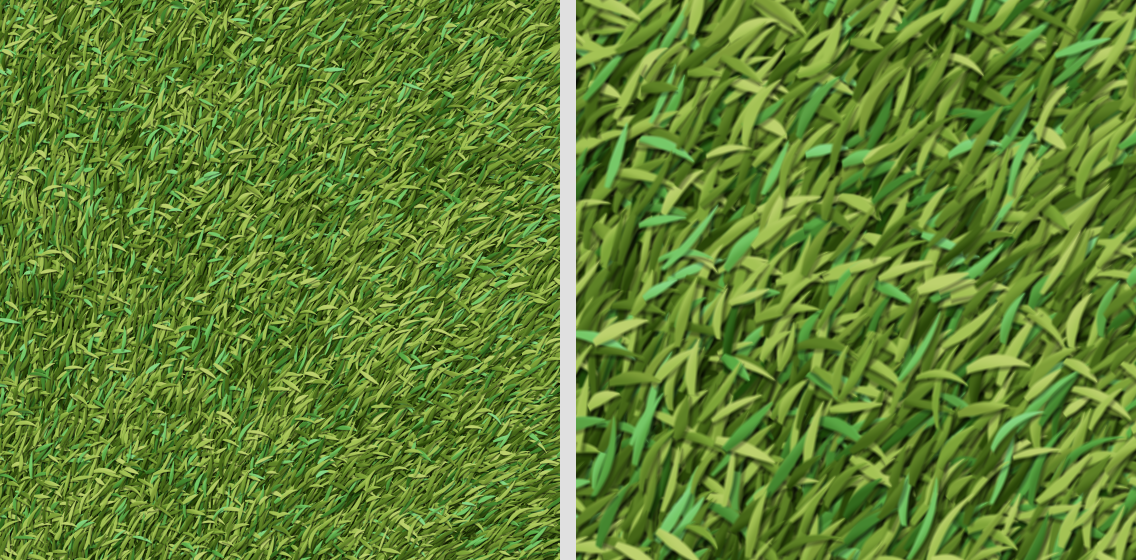
Left, the full canvas; right, a detail of the centre.
This texture is drawn by a WebGL 2 fragment shader. Its source:

```glsl
#version 300 es
precision highp float;
// Dense meadow grass seen from above: overlapping curved blades with soft shadows.

uniform vec2 u_resolution;
out vec4 outColor;

const int   LAYERS       = 24;
const float CELL         = 0.034;               // grid spacing, one blade per cell and layer
const vec2  HALF_LENGTH  = vec2(0.014, 0.029);  // shortest, longest
const vec2  HALF_WIDTH   = vec2(0.0021, 0.0040);
const float LEAN_LEFT    = 1.32;                // growth angle at the left edge
const float LEAN_RIGHT   = 0.68;                // growth angle at the right edge
const float LEAN_SPREAD  = 0.75;
const float FOLDED_SHARE = 0.27;                // short, pale blades lying flat
const float COOL_SHARE   = 0.20;
const float SHADOW       = 0.33;
const float SHADOW_SHIFT = 0.0024;
const float TONE_BIAS    = 0.11;
const float SOFTNESS     = 0.0013;

const vec3 DEEP   = vec3(0.16, 0.27, 0.03);
const vec3 DARK   = vec3(0.27, 0.40, 0.09);
const vec3 MID    = vec3(0.37, 0.51, 0.15);
const vec3 OLIVE  = vec3(0.50, 0.61, 0.22);
const vec3 FRESH  = vec3(0.49, 0.65, 0.22);
const vec3 PALE   = vec3(0.64, 0.76, 0.33);
const vec3 GLEAM  = vec3(0.74, 0.82, 0.43);
const vec3 COOL_TINT = vec3(0.72, 1.03, 1.22);

// Integer hash giving three values in 0..1
vec3 hash3(ivec3 key) {
    uvec3 v = uvec3(key) * 1664525u + 1013904223u;
    v.x += v.y * v.z; v.y += v.z * v.x; v.z += v.x * v.y;
    v ^= v >> 16u;
    v.x += v.y * v.z; v.y += v.z * v.x; v.z += v.x * v.y;
    return vec3(v >> 8u) / 16777216.0;
}

float valueNoise(vec2 p) {
    ivec2 i = ivec2(floor(p));
    vec2 f = fract(p);
    f = f * f * (3.0 - 2.0 * f);
    float a = hash3(ivec3(i, 91)).x;
    float b = hash3(ivec3(i + ivec2(1, 0), 91)).x;
    float c = hash3(ivec3(i + ivec2(0, 1), 91)).x;
    float d = hash3(ivec3(i + ivec2(1, 1), 91)).x;
    return mix(mix(a, b, f.x), mix(c, d, f.x), f.y);
}

// Colour ramp from shaded to sunlit grass
vec3 grassColor(float tone, float warmth) {
    vec3 c = mix(DEEP, DARK, smoothstep(0.06, 0.22, tone));
    c = mix(c, MID, smoothstep(0.26, 0.46, tone));
    c = mix(c, mix(FRESH, OLIVE, warmth), smoothstep(0.50, 0.70, tone));
    c = mix(c, PALE, smoothstep(0.74, 0.92, tone));
    return mix(c, GLEAM, smoothstep(1.0, 1.25, tone));
}

float growthAngle(vec2 p) {
    float sweep = mix(LEAN_LEFT, LEAN_RIGHT, p.x) - 0.16 * p.x * (1.0 - p.y);
    return sweep + 0.35 * (valueNoise(p * 5.0) - 0.5);
}

// Lays one blade and its shadow over the colour below
vec3 layBlade(vec3 below, vec2 p, vec2 root, ivec3 id, float height, float angle, float patchTone, float pixel) {
    vec3 form = hash3(id + ivec3(0, 0, 100));
    vec3 look = hash3(id + ivec3(0, 0, 200));
    bool folded = look.z < FOLDED_SHARE * (0.4 + 0.9 * height);

    float halfLen = mix(HALF_LENGTH.x, HALF_LENGTH.y, form.x);
    float halfWid = mix(HALF_WIDTH.x, HALF_WIDTH.y, form.y);
    float bend = 0.45 * (form.z - 0.65);
    angle += (look.y - 0.5) * LEAN_SPREAD;
    if (folded) {
        angle = mix(-0.75, 0.85, look.y);
        halfLen *= 0.76;
        halfWid *= 1.12;
        bend = -0.33 * form.z;
    }

    // Local frame: x along the blade, y across it
    vec2 dir = vec2(cos(angle), sin(angle));
    vec2 d = p - root;
    vec2 q = vec2(dot(d, dir), dot(d, vec2(-dir.y, dir.x)));
    q.y -= bend * q.x * q.x / halfLen;
    float along = q.x / halfLen * 0.5 + 0.5;
    float u = clamp(along, 0.0, 1.0);
    float width = halfWid * (1.0 - u * u * u) * mix(0.55, 1.0, smoothstep(0.0, 0.4, u));
    float ends = smoothstep(0.0, 0.06, along) * (1.0 - smoothstep(0.94, 1.0, along));

    float cover = ends * smoothstep(-pixel, pixel, width - abs(q.y));
    float shade = ends * smoothstep(-0.0014, 0.0014, width - abs(q.y + SHADOW_SHIFT));
    below *= 1.0 - SHADOW * shade;

    // Light grows towards the tip and on the sunward side
    float side = clamp(q.y / max(width, 0.0005), -1.0, 1.0);
    float tone = look.x * 0.92 + TONE_BIAS + 0.45 * (height - 0.78) + patchTone;
    tone += 0.26 * (u - 0.45) + 0.09 * side + (folded ? 0.22 : 0.0);
    vec3 blade = grassColor(tone, fract(look.z * 17.0));
    if (fract(look.y * 23.0) < COOL_SHARE) blade *= COOL_TINT;
    return mix(below, blade, cover);
}

void main() {
    vec2 p = gl_FragCoord.xy / u_resolution.y;
    float pixel = max(SOFTNESS, 0.7 / u_resolution.y);
    float angle = growthAngle(p);
    float patchTone = 0.16 * (valueNoise(p * 9.0 + 4.0) - 0.5);

    // Ground with straw flecks
    float fleck = valueNoise(p * 190.0) * 0.7 + valueNoise(p * 85.0) * 0.3;
    vec3 color = mix(DEEP * 0.8, OLIVE, smoothstep(0.45, 0.75, fleck));

    for (int layer = 0; layer < LAYERS; layer++) {
        float height = float(layer) / float(LAYERS - 1);
        vec2 offset = hash3(ivec3(layer, 7, 13)).xy;
        ivec2 home = ivec2(floor(p / CELL + offset));
        for (int k = 0; k < 9; k++) {
            ivec3 id = ivec3(home + ivec2(k / 3 - 1, k % 3 - 1), layer);
            vec2 root = (vec2(id.xy) + hash3(id).xy - offset) * CELL;
            color = layBlade(color, p, root, id, height, angle, patchTone, pixel);
        }
    }
    outColor = vec4(color, 1.0);
}
```
